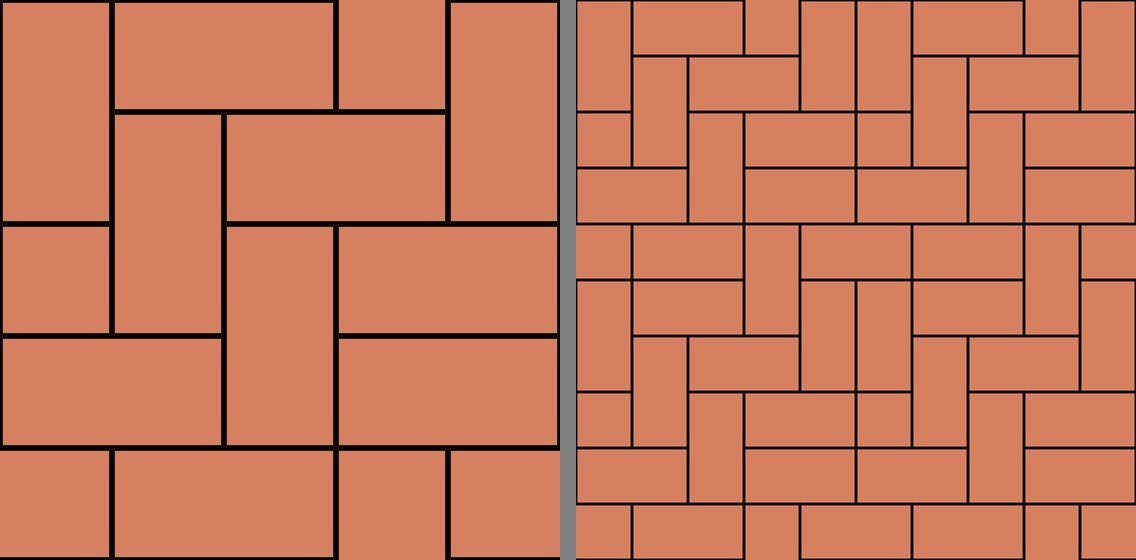
Left: one tile. Right: repeated 2 by 2.
This pattern is drawn by a Shadertoy shader. Its source:

```glsl
// Herringbone paving on a wrapping grid of 5 by 5 cells: plain bricks, one cell by two.
// The diagonal index of a cell (column minus row, modulo 4) tells which half of an upright
// or lying brick it holds. At the rim a few bricks turn, so that the layout closes on itself.

#define REPEATS 1.0                      // whole layouts per canvas
#define CELLS 5.0                        // cells per layout, across and down
#define JOINT 0.05                       // joint width, in cells
#define BRICK_COLOR vec3(0.836, 0.502, 0.380)
#define JOINT_COLOR vec3(0.008, 0.008, 0.002)

// Brick half in a cell: 0 upper, 3 lower, 1 left, 2 right.
float brickHalf(vec2 cell) {
    float diagonal = cell.x - cell.y;
    // The 2 by 2 corner block turns one step and meets the opposite rims.
    if (min(cell.x, cell.y) > 2.5) diagonal += 1.0;
    // The other lower corner takes the right half of the brick across the rim.
    if (cell.x < 0.5 && cell.y > 3.5) diagonal += 2.0;
    return mod(diagonal, 4.0);
}

// Distance from a point to the nearest edge of the brick around it, in cells.
float brickEdgeDistance(vec2 p) {
    vec2 cell = mod(floor(p), CELLS);
    float part = brickHalf(cell);
    bool upright = part < 0.5 || part > 2.5;
    bool secondHalf = part > 1.5;
    vec2 along = upright ? vec2(0.0, 1.0) : vec2(1.0, 0.0);

    // An odd cell count leaves one half brick, at the rim.
    if (cell == vec2(0.0, 2.0)) along = vec2(0.0);

    vec2 size = vec2(1.0) + along;
    vec2 inBrick = fract(p) + (secondHalf ? along : vec2(0.0));
    vec2 edge = min(inBrick, size - inBrick);
    return min(edge.x, edge.y);
}

void mainImage(out vec4 fragColor, in vec2 fragCoord) {
    // Cell coordinates, with rows counted from the top
    float scale = REPEATS * CELLS;
    vec2 uv = fragCoord / iResolution.xy;
    vec2 p = vec2(uv.x, 1.0 - uv.y) * scale;

    // Joint edge smoothed over one pixel
    float pixel = scale / min(iResolution.x, iResolution.y);
    float inside = brickEdgeDistance(p) - 0.5 * JOINT;
    float brick = clamp(inside / pixel + 0.5, 0.0, 1.0);

    fragColor = vec4(mix(JOINT_COLOR, BRICK_COLOR, brick), 1.0);
}
```
